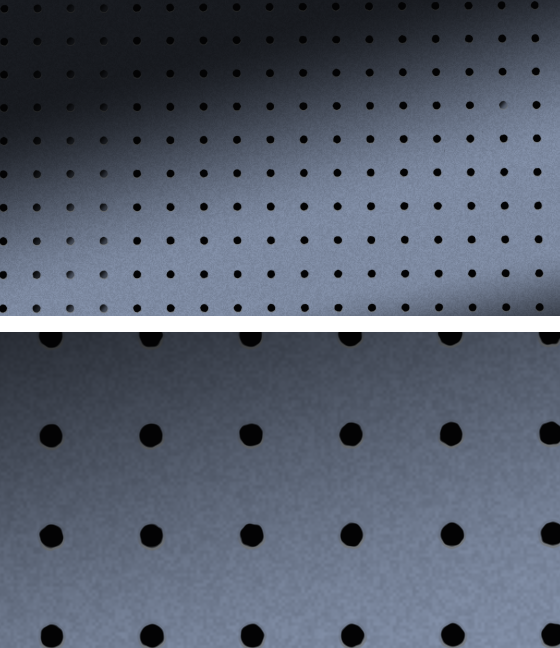
Top: the whole. Bottom: its middle third, enlarged.
Give the GLSL for this texture, as a Shadertoy shader.

```glsl
#define PITCH 0.1057
#define HOLE_RADIUS 0.0122
#define RIM_WIDTH 0.0028
#define GRAIN 0.045
#define GRAIN_SCALE 290.0
#define LIGHT_SLOPE 0.293
#define DARK_FACE vec3(0.092, 0.102, 0.122)
#define LIT_FACE vec3(0.490, 0.540, 0.632)
#define RIM_COLOR vec3(0.47, 0.47, 0.45)
#define HOLE_COLOR vec3(0.012, 0.013, 0.016)

float hash(vec2 p) {
    vec3 q = fract(vec3(p.xyx) * 0.1031);
    q += dot(q, q.yzx + 33.33);
    return fract((q.x + q.y) * q.z);
}

float noise(vec2 p) {
    vec2 cell = floor(p), f = fract(p);
    f = f * f * (3.0 - 2.0 * f);
    float low = mix(hash(cell), hash(cell + vec2(1, 0)), f.x);
    float high = mix(hash(cell + vec2(0, 1)), hash(cell + vec2(1, 1)), f.x);
    return mix(low, high, f.y);
}

// Slanted light across the board, fading again at the lower right
vec3 boardFace(vec2 p) {
    float across = p.y + LIGHT_SLOPE * p.x - 0.613;
    float light = smoothstep(-0.278, 0.394, across);
    light *= 1.0 - 0.72 * smoothstep(1.134, 1.412, p.y + 0.2 * p.x);
    return mix(DARK_FACE, LIT_FACE, light);
}

// Hole centre in the slightly fanned grid; rows count downward
vec2 holeCenter(vec2 id) {
    float x = 0.0139 - 0.0005 * id.y + id.x * (0.1049 + 0.00014 * id.y);
    float y = 0.0278 + 0.1039 * id.y + 0.00017 * id.y * id.y;
    return vec2(x, y - id.x * (0.00072 - 0.000048 * id.y));
}

// How much of a lit surface shows behind a hole
float backing(vec2 id) {
    float strip = 0.25 * step(abs(id.x - 1.0), 0.1) + 0.52 * step(abs(id.x - 2.5), 0.6);
    strip *= 0.75 + 0.4 * hash(id + 7.0);
    float plugged = step(length(id - vec2(15.0, 3.0)), 0.1);
    return max(strip, 0.8 * plugged);
}

// Sparse tiny marks, dark or pale
float specks(vec2 p, float soft) {
    vec2 cell = floor(p * 9.0);
    vec2 spot = (cell + 0.2 + 0.6 * vec2(hash(cell + 3.1), hash(cell + 8.7))) / 9.0;
    float present = step(0.93, hash(cell + 21.0));
    float mark = 1.0 - smoothstep(0.0, 0.0018 + soft, length((p - spot) * vec2(1.0, 0.7)));
    return present * mark * (hash(cell + 40.0) - 0.6) * 0.4;
}

void mainImage(out vec4 fragColor, in vec2 fragCoord) {
    vec2 p = vec2(fragCoord.x, iResolution.y - fragCoord.y) / iResolution.y;
    float soft = max(0.75 / iResolution.y, 0.0012);

    // Painted face with fine grain
    vec3 face = boardFace(p);
    float grain = noise(p * GRAIN_SCALE) + 0.5 * noise(p * GRAIN_SCALE * 0.47 + 19.0) - 0.75;
    vec3 color = face * (1.0 + 2.0 * GRAIN * grain) + 0.006 * grain;
    color += specks(p, soft) * face;

    // Nearest hole with a slightly ragged outline
    vec2 id = round((p - vec2(0.012, 0.026)) / PITCH);
    vec2 d = p - holeCenter(id);
    float ragged = 0.0016 * (noise(d * 170.0 + id * 13.7) - 0.5);
    float edge = length(d) - HOLE_RADIUS + ragged;

    // Worn rim, brightest along its lower side
    float lower = smoothstep(-0.4, 0.9, dot(normalize(d + 1e-5), vec2(0.15, 0.99)));
    float rim = 1.0 - smoothstep(RIM_WIDTH - soft, RIM_WIDTH + soft, edge);
    float brightness = 0.35 + 0.65 * smoothstep(0.08, 0.5, face.g);
    vec3 rimColor = mix(face * 0.75, RIM_COLOR * brightness, 0.15 + 0.7 * lower);
    color = mix(color, rimColor, rim * (0.3 + 0.45 * lower));

    // Hole interior, shaded at its upper left where backed
    float inner = smoothstep(-0.010, 0.009, dot(d, vec2(0.75, 0.6)));
    vec3 interior = HOLE_COLOR + face * backing(id) * (0.25 + 0.75 * inner);
    color = mix(color, interior, 1.0 - smoothstep(-soft, soft, edge));

    fragColor = vec4(clamp(color, 0.0, 1.0), 1.0);
}
```
